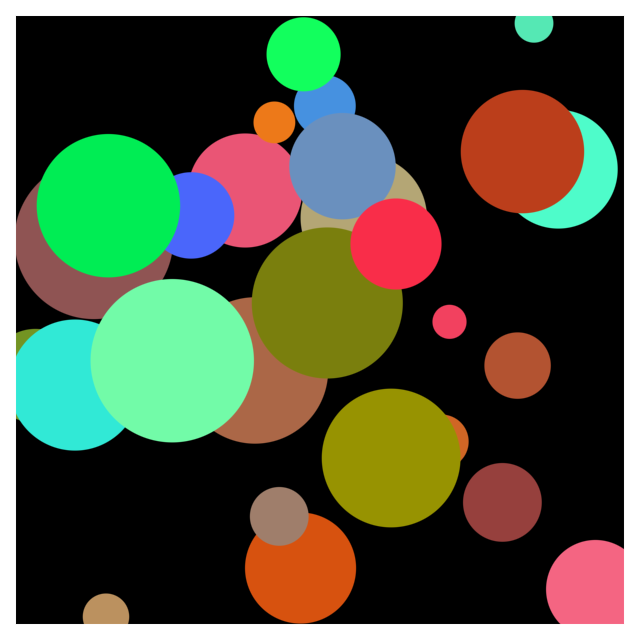
Give the GLSL for this background, as a three.js fragment shader.

```glsl
varying vec2 vUv;

const float SOFT_EDGE = 0.0013;

// Base hue of a disc, chosen by a value from 0 to 1, with a spread around it
vec3 discColour(float pick, vec3 spread) {
  vec3 base = vec3(0.79, 0.30, 0.30);                  // red
  if (pick > 0.430) base = vec3(0.69, 0.69, 0.25);     // olive
  if (pick > 0.680) base = vec3(0.27, 0.75, 0.81);     // sky
  if (pick > 0.885) base = vec3(0.18, 0.84, 0.25);     // green
  if (pick > 0.955) base = vec3(0.51, 0.23, 0.82);     // violet
  return clamp(base + 0.5 * (spread - 0.5), 0.0, 1.0);
}

void main() {
  vec3 colour = vec3(0.0);

  // Flat discs, each painted over the earlier ones
  for (int n = 1; n <= 27; n++) {
    float i = float(n);
    vec2 centre = 0.025 + 0.95 * fract(i * i * vec2(0.377, 0.713));
    float radius = mix(0.023, 0.130, fract(i * 0.618));
    vec3 spread = fract(i * vec3(0.755, 0.570, 0.819));
    float outside = length(vUv - centre) - radius;
    float cover = 1.0 - smoothstep(-SOFT_EDGE, SOFT_EDGE, outside);
    colour = mix(colour, discColour(fract(i * 0.4142), spread), cover);
  }

  // White frame
  vec2 fromMiddle = abs(vUv - 0.5);
  float beyond = max(fromMiddle.x, fromMiddle.y) - 0.475;
  colour = mix(colour, vec3(1.0), smoothstep(-0.001, 0.001, beyond));

  gl_FragColor = vec4(colour, 1.0);
}
```
